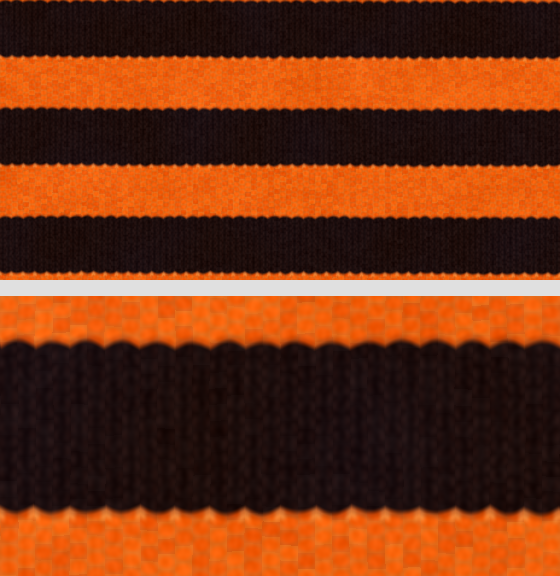
Top, the full canvas; bottom, a detail of the centre.
Write a Shadertoy shader that draws this pattern.

```glsl
// Woven ribbon with horizontal black and orange stripes, ribbed and scalloped at the edges.

float hash(vec2 p) {
    p = fract(p * vec2(0.1031, 0.1137));
    p += dot(p, p.yx + 33.33);
    return fract((p.x + p.y) * p.x * 17.0);
}

vec2 gradient(vec2 cell) {
    float angle = 6.2832 * hash(cell + 57.0);
    return vec2(cos(angle), sin(angle));
}

float gradientNoise(vec2 p) {
    vec2 i = floor(p), f = fract(p);
    vec2 u = f * f * f * (f * (f * 6.0 - 15.0) + 10.0);
    vec2 e = vec2(0.0, 1.0);
    float low = mix(dot(gradient(i), f), dot(gradient(i + e.yx), f - e.yx), u.x);
    float high = mix(dot(gradient(i + e.xy), f - e.xy), dot(gradient(i + e.yy), f - e.yy), u.x);
    return mix(low, high, u.y);
}

// Rounded stitches in staggered columns: x is height, y is a random tone
vec2 weave(vec2 p) {
    p.x += 0.003 * gradientNoise(p * vec2(9.0, 14.0));
    vec2 grid = p * vec2(48.0, 54.0);
    float column = floor(grid.x);
    grid.y += 0.5 * mod(column, 2.0) + 0.3 * gradientNoise(p * 11.0);
    vec2 local = fract(grid) - 0.5;
    float stitch = 1.0 - smoothstep(0.2, 0.62, length(local * vec2(0.9, 1.1)));
    return vec2(stitch, hash(vec2(column, floor(grid.y))));
}

void mainImage(out vec4 fragColor, in vec2 fragCoord) {
    vec2 p = fragCoord / iResolution.y;
    float pixel = 1.0 / iResolution.y;

    // Slight slant and waviness of the cloth
    float y = p.y + 0.0025 * (p.x - 1.0) + 0.003 * gradientNoise(p * vec2(3.0, 2.0) + 4.0);

    // Signed distance to the black stripe, bulging once per rib
    float offset = (fract((y - 0.510) / 0.3854 + 0.5) - 0.5) * 0.3854;
    float rib = abs(sin(75.4 * p.x + 0.5 * gradientNoise(p * vec2(8.0, 5.0))));
    float bulge = 0.007 * (rib - 0.6) + 0.004 * gradientNoise(p * vec2(26.0, 7.0));
    float edge = abs(offset) - 0.099 - bulge;

    vec2 stitch = weave(vec2(p.x, y));
    float grain = gradientNoise(p * vec2(110.0, 90.0));
    float mottle = gradientNoise(p * vec2(5.0, 4.0) + 9.0);

    // Orange threads with paler, yellower gaps
    vec3 orange = mix(vec3(0.88, 0.40, 0.10), vec3(0.96, 0.36, 0.03), stitch.x);
    orange += vec3(0.05, 0.07, 0.03) * (stitch.y - 0.5) + 0.05 * grain + 0.03 * mottle;

    // Black threads with faint vertical ribs and a bluish sheen
    float cord = 0.5 + 0.5 * cos(301.6 * p.x + 0.8 * gradientNoise(p * vec2(12.0, 3.0)));
    vec3 black = vec3(0.09, 0.04, 0.04) + vec3(0.045, 0.025, 0.02) * cord * (0.5 + stitch.x);
    black += vec3(0.0, 0.01, 0.03) * mottle + 0.03 * grain + 0.02 * (stitch.y - 0.5);

    // Pale orange tips between the ribs, below each black stripe
    float tip = (1.0 - smoothstep(0.2, 0.7, rib)) * (1.0 - smoothstep(0.004, 0.014, abs(edge - 0.005)));
    orange = mix(orange, vec3(0.98, 0.62, 0.30), 0.6 * tip * step(offset, 0.0));

    // Shaded, softly blended border
    orange *= mix(vec3(0.78, 0.72, 0.8), vec3(1.0), smoothstep(0.0, 0.012, edge));
    float softness = 0.004 + 0.5 * pixel;
    vec3 color = mix(black, orange, smoothstep(-softness, softness, edge));

    fragColor = vec4(clamp(color, 0.0, 1.0), 1.0);
}
```
